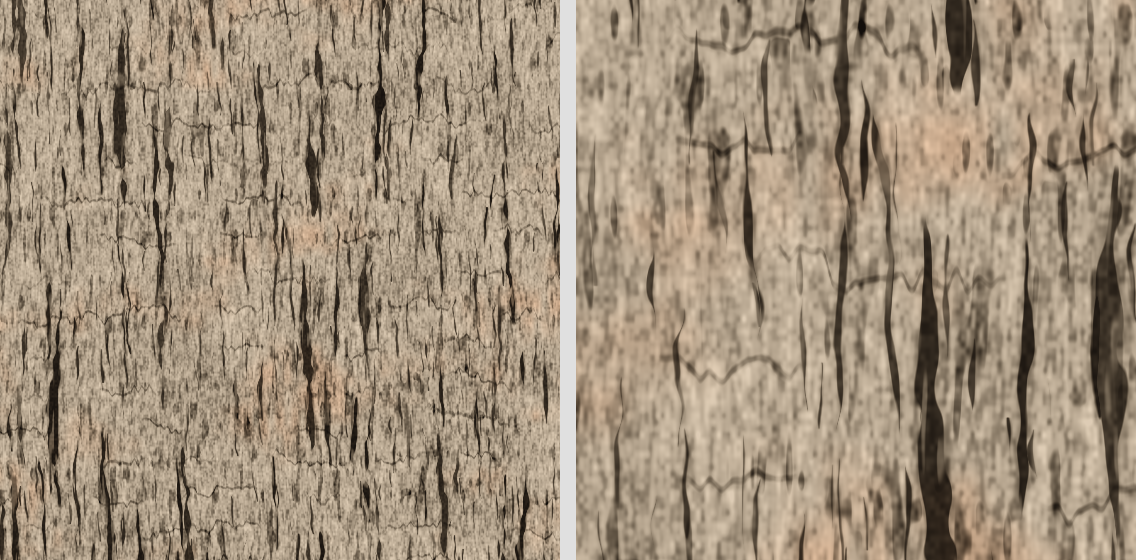
Left, the full canvas; right, a detail of the centre.
A Shadertoy shader for this texture:

```glsl
// Weathered palm bark: fine upright fibres crossed by faint ragged ledges
// and split by dark, tapered, leaning cracks. Fibres are stretched value
// noise; cracks are scattered on jittered grids at three scales.

float hash(vec2 p) {
    vec3 q = fract(p.xyx * vec3(0.1031, 0.1030, 0.0973));
    q += dot(q, q.yzx + 33.33);
    return fract((q.x + q.y) * q.z);
}

float noise(vec2 p) {
    vec2 cell = floor(p), f = fract(p);
    f = f * f * (3.0 - 2.0 * f);
    return mix(mix(hash(cell), hash(cell + vec2(1, 0)), f.x),
               mix(hash(cell + vec2(0, 1)), hash(cell + vec2(1, 1)), f.x), f.y);
}

float fbm(vec2 p) {
    float sum = 0.0, amp = 0.5;
    for (int i = 0; i < 4; i++) {
        sum += amp * noise(p);
        p = p * 2.03 + 17.3;
        amp *= 0.5;
    }
    return sum / 0.94;
}

// Returns (core, surrounding shade) of upright cracks, one per occupied cell.
vec2 cracks(vec2 p, vec2 grid, float width, float density, float seed) {
    float blur = max(0.6 / iResolution.y, 0.0007);
    float splinter = noise(p * vec2(170.0, 48.0) + seed) - 0.5;
    vec2 home = floor(p * grid), result = vec2(0);
    for (int j = -1; j <= 1; j++)
    for (int i = -1; i <= 1; i++) {
        vec2 cell = home + vec2(i, j);
        vec2 id = cell + seed;
        if (hash(id + 5.7) > density) continue;
        float pick = hash(id + 31.1);
        vec2 centre = (cell + vec2(hash(id), hash(id + 71.9))) / grid;
        float halfLength = mix(0.25, 0.85, pick) / grid.y;
        vec2 d = p - centre;
        float along = d.y / halfLength;
        if (abs(along) > 1.0) continue;

        // Bend, jag and lean the centre line, then taper its ragged width
        float key = pick * 90.0 + seed;
        float bend = 0.13 * (noise(vec2(d.y * grid.y * 3.0, key)) - 0.5) / grid.x;
        bend += 0.004 * (noise(vec2(d.y * 55.0, key + 9.0)) - 0.5);
        float lean = (hash(id + 13.3) - 0.7) * 0.1;
        float taper = 1.0 - along * along;
        float ragged = 0.15 + 1.4 * noise(vec2(d.y * 34.0, key + 23.0));
        float halfWidth = width * taper * ragged * mix(0.5, 1.2, hash(id + 47.0));
        float edge = abs(d.x - bend - lean * d.y) - halfWidth;
        edge += splinter * (0.0012 + 0.9 * width);
        float depth = mix(0.7, 1.0, hash(id + 61.0)) * smoothstep(0.0, 0.15, taper);
        result.x = max(result.x, depth * smoothstep(blur, -blur, edge));
        result.y = max(result.y, depth * smoothstep(width + blur, 0.0, edge));
    }
    return result;
}

void mainImage(out vec4 fragColor, in vec2 fragCoord) {
    vec2 p = fragCoord / iResolution.y;

    // Fibres sway slightly around the upright direction
    vec2 q = p;
    q.x += 0.018 * (fbm(p * vec2(5.0, 4.5)) - 0.5);
    float coarse = noise(q * vec2(90.0, 20.0));
    float fine = noise(q * vec2(240.0, 60.0) + 40.0);
    float hair = noise(q * vec2(400.0, 105.0) + 130.0);
    float grain = noise(p * vec2(330.0, 260.0) + 80.0);
    float patches = fbm(p * vec2(9.0, 12.0) + 5.0);
    float tone = 0.91 + 0.16 * (coarse - 0.5) + 0.36 * (fine - 0.5)
               + 0.4 * (hair - 0.5) + 0.38 * (grain - 0.5) + 0.26 * (patches - 0.5);

    // Broken hairline ledges with frayed fibre ends
    float level = p.y * 15.0 + 1.1 * fbm(p * vec2(5.0, 3.0))
                + 0.4 * noise(p * vec2(38.0, 9.0)) + 0.22 * noise(p * vec2(150.0, 12.0));
    float row = floor(level), offset = fract(level) - 0.5;
    float present = smoothstep(0.4, 0.75, noise(vec2(p.x * 14.0, row * 7.3)));
    float ledge = present * smoothstep(0.055, 0.01, abs(offset));
    float lip = present * smoothstep(0.03, 0.09, -offset) * smoothstep(0.28, 0.12, -offset);
    float fray = smoothstep(0.4, 0.05, abs(offset)) * smoothstep(0.4, 0.75, noise(vec2(p.x * 6.0, row * 3.7)));
    float tufts = fray * smoothstep(0.64, 0.8, noise(q * vec2(165.0, 58.0) + 11.0));
    tone += 0.09 * lip - 0.36 * ledge - 0.42 * tufts;

    // Sparse dark slits between fibres
    tone -= 0.4 * smoothstep(0.76, 0.88, noise(q * vec2(135.0, 26.0) + 60.0));

    // Large, medium and small cracks, with loose strands inside
    vec2 large = cracks(q, vec2(11.0, 4.0), 0.0066, 0.58, 3.0);
    vec2 medium = cracks(q, vec2(18.0, 8.0), 0.0032, 0.52, 120.0);
    vec2 small = cracks(q, vec2(38.0, 19.0), 0.0014, 0.42, 260.0);
    float core = max(large.x, max(medium.x, small.x * 0.85));
    float shade = max(large.y, max(medium.y * 0.9, small.y * 0.6));
    float strand = smoothstep(0.62, 0.85, noise(q * vec2(210.0, 28.0) + 90.0));
    tone *= 1.0 - 0.25 * shade;
    tone = mix(tone, -0.14 + 0.45 * strand + 0.12 * grain, core);

    // Dark brown to pale straw, highlights compressed, with faint rusty areas
    tone -= 0.45 * max(tone - 0.88, 0.0);
    vec3 t = pow(vec3(clamp(tone + 0.15, 0.0, 1.3)), vec3(1.0, 1.05, 1.15));
    vec3 color = mix(vec3(0.07, 0.055, 0.045), vec3(0.76, 0.69, 0.595), t / 1.12);
    float rust = smoothstep(0.5, 0.8, fbm(p * vec2(6.0, 9.0) + 33.0));
    rust *= noise(q * vec2(70.0, 24.0) + 7.0);
    color *= mix(vec3(1.0), vec3(1.07, 0.97, 0.91), rust);
    fragColor = vec4(color, 1.0);
}
```
